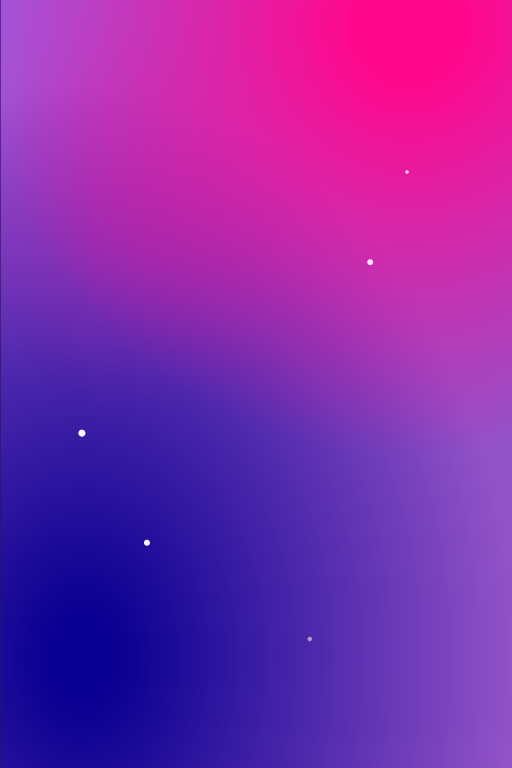
A WebGL 1 fragment shader for this background:

```glsl
precision highp float;

uniform vec2 u_resolution;

// Lengths are in canvas widths; the canvas is HEIGHT widths tall.
const float HEIGHT = 1.5;

const vec3 LILAC_LOW = vec3(0.57, 0.32, 0.78);
const vec3 LILAC_HIGH = vec3(0.62, 0.34, 0.86);
const vec3 NAVY = vec3(0.04, 0.0, 0.57);
const vec3 MAGENTA = vec3(0.78, 0.12, 0.65);
const vec3 PINK = vec3(1.0, 0.03, 0.55);
const vec3 STAR = vec3(1.0, 0.97, 1.0);
const vec3 EDGE = vec3(0.16, 0.08, 0.36);

const vec2 NAVY_CENTER = vec2(0.16, 0.215);
const vec2 NAVY_STRETCH = vec2(1.0, 0.75);
const vec2 NAVY_RANGE = vec2(0.07, 0.84);
const vec2 MAGENTA_CENTER = vec2(0.25, 1.08);
const vec2 MAGENTA_RANGE = vec2(0.0, 0.42);
const float MAGENTA_STRENGTH = 0.4;
const vec2 PINK_CENTER = vec2(0.80, 1.45);
const vec2 PINK_RANGE = vec2(0.11, 0.84);

const float EDGE_WIDTH = 0.002;
const float EDGE_STRENGTH = 0.6;

// Linear falloff from 1 at range.x to 0 at range.y
float glow(vec2 offset, vec2 range) {
    return clamp((range.y - length(offset)) / (range.y - range.x), 0.0, 1.0);
}

// Antialiased disc coverage
float disc(vec2 p, vec2 center, float radius) {
    float pixel = 1.0 / u_resolution.x;
    return clamp((radius - length(p - center)) / pixel + 0.5, 0.0, 1.0);
}

vec3 background(vec2 p) {
    vec3 color = mix(LILAC_LOW, LILAC_HIGH, smoothstep(0.5, HEIGHT, p.y));
    color = mix(color, NAVY, glow((p - NAVY_CENTER) * NAVY_STRETCH, NAVY_RANGE));
    float haze = smoothstep(0.0, 1.0, glow(p - MAGENTA_CENTER, MAGENTA_RANGE));
    color = mix(color, MAGENTA, MAGENTA_STRENGTH * haze);
    return mix(color, PINK, glow(p - PINK_CENTER, PINK_RANGE));
}

// Five stars of differing size and brightness
float stars(vec2 p) {
    float light = 0.85 * disc(p, vec2(0.795, 1.164), 0.0033);
    light += 0.90 * disc(p, vec2(0.723, 0.988), 0.0057);
    light += disc(p, vec2(0.160, 0.654), 0.0068);
    light += disc(p, vec2(0.287, 0.440), 0.0058);
    light += 0.55 * disc(p, vec2(0.605, 0.252), 0.0043);
    return light;
}

void main() {
    vec2 p = gl_FragCoord.xy / u_resolution * vec2(1.0, HEIGHT);
    vec3 color = background(p);

    // Thin dark line along the left side
    float pixel = 1.0 / u_resolution.x;
    float edge = clamp((EDGE_WIDTH - p.x) / pixel + 0.5, 0.0, 1.0);
    color = mix(color, EDGE, EDGE_STRENGTH * edge);

    color = mix(color, STAR, stars(p));
    gl_FragColor = vec4(color, 1.0);
}
```
